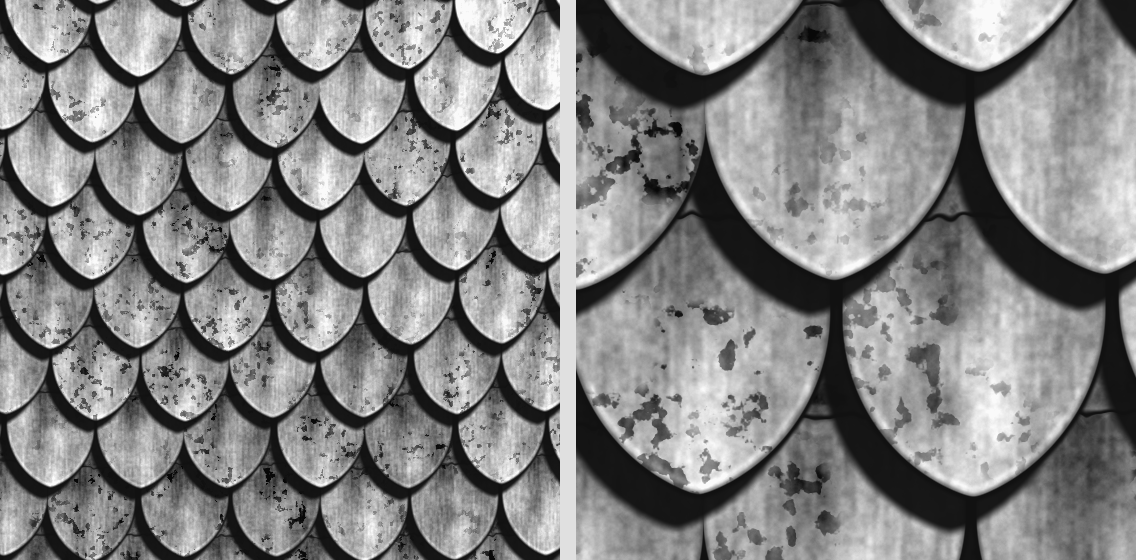
Left: the whole. Right: its middle third, enlarged.
A WebGL 2 fragment shader for this pattern:

```glsl
#version 300 es
precision highp float;
// Overlapping worn metal scales in staggered, slightly arched rows.
// Rows are layered from the lowest to the highest; each adds a cast shadow,
// a dark outline and a ridged, pitted metal face made from value noise.

uniform vec2 u_resolution;
out vec4 fragColor;

const float COLUMN_WIDTH = 0.1615;             // in canvas units
const float ROW_STEP = 0.761;                  // in column widths
const float SCALE_TOP = 1.03;                  // height of a scale above its tip
const vec2 SHADOW_OFFSET = vec2(-0.085, -0.13);
const float SHADOW_TONE = 0.065;
const float OUTLINE = 0.016;

float hash(vec2 p) {
    vec3 q = fract(vec3(p.xyx) * 0.1031);
    q += dot(q, q.yzx + 33.33);
    return fract((q.x + q.y) * q.z);
}

float noise(vec2 p) {
    vec2 i = floor(p), f = fract(p);
    f = f * f * (3.0 - 2.0 * f);
    return mix(mix(hash(i), hash(i + vec2(1, 0)), f.x),
               mix(hash(i + vec2(0, 1)), hash(i + vec2(1, 1)), f.x), f.y);
}

float fbm(vec2 p) {
    float sum = 0.0, gain = 0.5;
    for (int i = 0; i < 4; i++) {
        sum += gain * noise(p);
        p = p * 2.03 + 17.3;
        gain *= 0.5;
    }
    return sum / 0.9375;
}

float bump(float x, float width) {
    return exp(-x * x / (width * width));
}

float cover(float d, float blur) {
    return 1.0 - smoothstep(-blur, blur, d);
}

// Signed distance to a scale: two arcs meeting at the tip, with a flat top.
float scaleDistance(vec2 p) {
    float side = sqrt(p.x * p.x + 0.0005) + 0.227;
    float arcs = length(vec2(side, min(p.y - 0.68, 0.0))) - 0.712;
    return max(arcs, p.y - SCALE_TOP);
}

// Brightness of a scale face; p is measured from its tip, d is its distance.
float metalTone(vec2 p, float d, float seed, float light) {
    vec2 grainPos = p + seed * 91.0 + 60.0;
    float s = p.x / 0.48 + 0.10 * (noise(vec2(p.y * 4.0, seed * 50.0)) - 0.5);
    float tone = 0.63 + 0.13 * (seed - 0.5) + light;

    // Ridge highlight, shaded flank to its left, falloff to the right and top
    tone += 0.20 * bump(s - 0.10, 0.24) * smoothstep(1.05, 0.25, p.y);
    tone -= 0.19 * bump(s + 0.20, 0.25) * smoothstep(0.15, 0.80, p.y);
    tone += 0.07 * bump(s + 0.65, 0.25);
    tone -= 0.10 * smoothstep(0.25, 1.0, s);
    tone -= 0.13 * smoothstep(0.65, 1.0, p.y);

    // Blotches, vertical brushing and fine grain
    tone += 0.34 * (fbm(grainPos * 4.5) - 0.5);
    tone += 0.15 * (noise(grainPos * vec2(48.0, 7.0)) - 0.5);
    tone += 0.24 * (fbm(grainPos * 34.0) - 0.5);

    // Clustered pits, stronger on some scales
    float wear = hash(vec2(seed * 731.0, 8.0));
    float cluster = smoothstep(0.50, 0.68, noise(grainPos * 3.6) + 0.30 * (wear - 0.5));
    float pits = smoothstep(0.59, 0.67, fbm(grainPos * 16.0)) * cluster;
    tone -= pits * mix(0.12, 0.42, wear);

    // Bright lower lip beside a dark border
    tone += 0.13 * bump(d + 0.028, 0.012) * smoothstep(0.75, 0.3, p.y);
    return mix(tone, 0.25, 0.6 * smoothstep(-0.018, 0.0, d));
}

float backingTone(vec2 p) {
    float dirt = smoothstep(0.55, 0.75, fbm(p * 12.0 + 40.0));
    return 0.36 + 0.38 * (fbm(p * 24.0 + 70.0) - 0.5) - 0.20 * dirt;
}

void main() {
    vec2 uv = gl_FragCoord.xy / u_resolution.y;
    float pixel = 1.0 / (u_resolution.y * COLUMN_WIDTH);

    // Rows arch upward at the sides, more so toward the top
    float bend = uv.x - 0.413;
    vec2 p = vec2(uv.x - 0.006, uv.y * (1.0 - 0.23 * bend * bend)) / COLUMN_WIDTH;
    float light = 0.13 * (uv.y - 0.5) + 0.13 * bump(length(uv - vec2(0.95, 0.83)), 0.28);
    float tone = backingTone(p);
    float baseRow = floor(p.y / ROW_STEP);

    for (int i = -1; i <= 1; i++) {
        float row = baseRow + float(i);
        float stagger = 0.5 * mod(row, 2.0);
        float column = floor(p.x - stagger + 0.5);
        float nearest = 9.0, shadow = 9.0, seed = 0.0;
        vec2 face = vec2(0.0);
        for (int j = -1; j <= 1; j++) {
            vec2 id = vec2(column + float(j), row) + 50.0;
            vec2 jitter = 0.075 * (vec2(hash(id), hash(id + 31.7)) - 0.5);
            vec2 local = p - vec2(id.x - 50.0 + stagger, row * ROW_STEP) - jitter;
            local.y += 0.035 * (noise(p * 22.0 + 90.0) - 0.5) * smoothstep(0.85, 1.0, local.y);
            float d = scaleDistance(local);
            shadow = min(shadow, scaleDistance(local - SHADOW_OFFSET));
            if (d < nearest) { nearest = d; face = local; seed = hash(id + 12.3); }
        }
        tone = mix(tone, SHADOW_TONE, 0.96 * cover(shadow, 0.018 + pixel));
        tone = mix(tone, SHADOW_TONE, cover(nearest - OUTLINE, 0.006 + pixel));
        tone = mix(tone, metalTone(face, nearest, seed, light), cover(nearest, pixel));
    }
    fragColor = vec4(vec3(clamp(tone, 0.03, 0.98)), 1.0);
}
```
